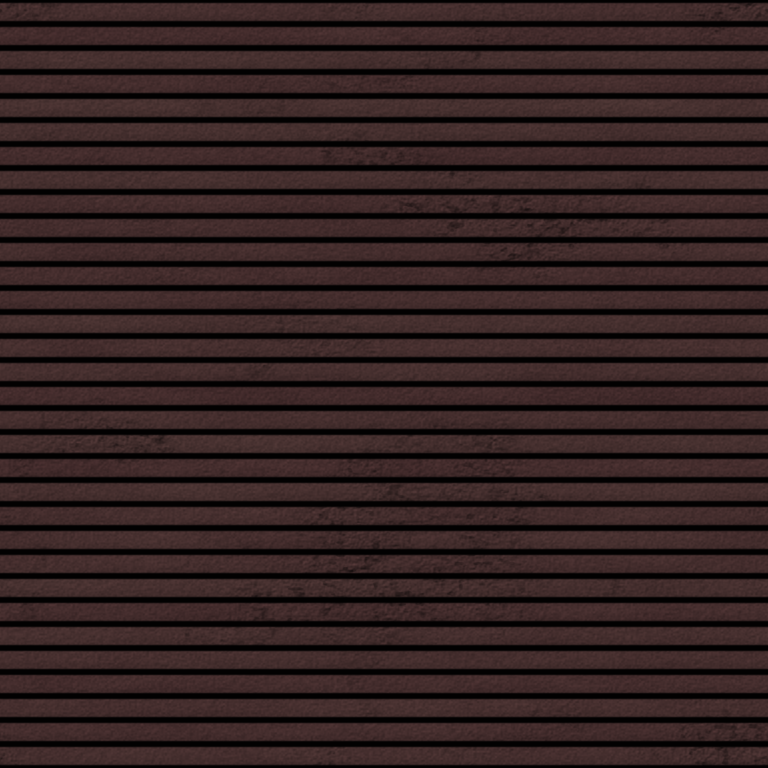
This texture is drawn by a Shadertoy shader. Its source:

```glsl
// Dark red-brown horizontal slats with soft black gaps and a fine, worn grain.

const float SLATS = 32.0;
const vec3 GAP_COLOR = vec3(0.008, 0.005, 0.005);
const vec3 RED_BROWN = vec3(0.268, 0.172, 0.174);
const vec3 GREY_BROWN = vec3(0.258, 0.179, 0.174);

// Integer hash of a lattice cell, from 0 to 1
float hash(ivec2 cell, int seed) {
    uint h = uint(cell.x) * 1597u + uint(cell.y) * 51749u + uint(seed) * 7919u;
    h = (h ^ (h >> 15)) * 73244475u;
    h = (h ^ (h >> 13)) * 73244475u;
    h ^= h >> 16;
    return float(h & 65535u) / 65535.0;
}

// Value noise that wraps over the unit square after period cells
float wrapNoise(vec2 uv, ivec2 period, int seed) {
    vec2 p = fract(uv) * vec2(period);
    ivec2 a = ivec2(floor(p)) % period;
    ivec2 b = (a + 1) % period;
    vec2 f = fract(p);
    f = f * f * (3.0 - 2.0 * f);
    float low = mix(hash(a, seed), hash(ivec2(b.x, a.y), seed), f.x);
    float high = mix(hash(ivec2(a.x, b.y), seed), hash(b, seed), f.x);
    return mix(low, high, f.y);
}

// Layered wrapping noise, from 0 to 1
float wrapFbm(vec2 uv, ivec2 period, int octaves, int seed) {
    float sum = 0.0, weight = 0.5, total = 0.0;
    for (int i = 0; i < octaves; i++) {
        sum += weight * wrapNoise(uv, period, seed + i);
        total += weight;
        weight *= 0.6;
        period *= 2;
    }
    return sum / total;
}

// Height of the rough surface
float grainHeight(vec2 uv) {
    return 0.6 * wrapNoise(uv, ivec2(300, 340), 11)
         + 0.4 * wrapNoise(uv, ivec2(150, 190), 12);
}

// Slat coverage: 0 in the gap, 1 on the face
float slatMask(float y, float pixel) {
    float dist = abs(fract(y * SLATS + 0.5) - 0.5);
    float soft = max(0.05, 0.5 * pixel * SLATS);
    return smoothstep(0.125 - soft, 0.125 + soft, dist);
}

void mainImage(out vec4 fragColor, in vec2 fragCoord) {
    vec2 uv = fragCoord / iResolution.xy;
    int row = int(floor(uv.y * SLATS));

    // Each slat has its own tint and shifts the wear sideways
    float tint = hash(ivec2(row, 3), 1);
    vec2 shifted = uv + vec2(0.08 * hash(ivec2(row, 5), 2), 0.0);
    float tone = wrapFbm(shifted, ivec2(8, 24), 3, 21);
    float wear = smoothstep(0.5, 0.78, wrapFbm(shifted, ivec2(5, 7), 4, 31));

    // Fine grain lit from the upper left
    vec2 lightStep = vec2(-0.0016, 0.002);
    float relief = grainHeight(uv) - grainHeight(uv + lightStep);
    float speck = wrapNoise(uv, ivec2(384, 420), 41) - 0.5;
    float pits = smoothstep(0.55, 0.8, wrapFbm(uv, ivec2(90, 150), 2, 51));

    float light = 1.0 + 0.08 * (tint - 0.5) + 0.16 * (tone - 0.5);
    light += (0.2 + 0.25 * wear) * relief + 0.16 * speck;
    light -= wear * (0.06 + 0.3 * pits);

    // Faces darken a little toward their lower edge
    light *= mix(0.95, 1.04, smoothstep(0.1, 0.6, fract(uv.y * SLATS)));

    float hue = clamp(0.7 * tint + 0.6 * (tone - 0.5) + 0.15, 0.0, 1.0);
    vec3 face = mix(RED_BROWN, GREY_BROWN, hue) * light;
    vec3 color = mix(GAP_COLOR, face, slatMask(uv.y, 1.0 / iResolution.y));
    fragColor = vec4(clamp(color, 0.0, 1.0), 1.0);
}
```
